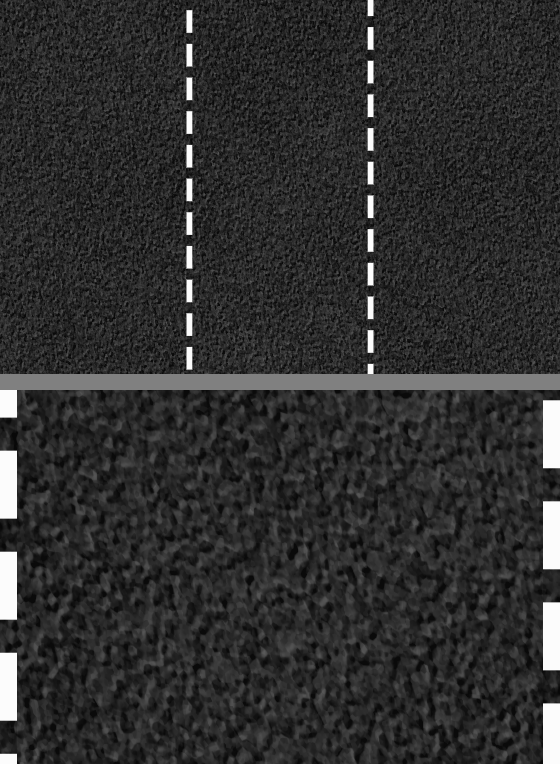
Top, the full canvas; bottom, a detail of the centre.
Write a Shadertoy shader that draws this texture.

```glsl
// Dark asphalt with two vertical dashed white lane lines.

const vec3 ASPHALT_TINT = vec3(1.0);
const vec3 PAINT = vec3(0.99);
const float ASPHALT_TONE = 0.156;

const float LANE_OFFSET = 0.2422;               // line distance from the centre
const vec2 DASH_HALF = vec2(0.0078, 0.0303);    // half width, half length
const float DASH_PERIOD = 0.09005;
const float LEFT_PHASE = 0.0420;                // height of one dash centre
const float RIGHT_PHASE = 0.0869;

vec3 hash3(vec2 cell) {
    vec3 p = fract(cell.xyx * vec3(0.1031, 0.1030, 0.0973));
    p += dot(p, p.yxz + 33.33);
    return fract((p.xxy + p.yxx) * p.zyx);
}

// Cellular noise: random stone shades blended softly by distance.
float stones(vec2 p) {
    vec2 base = floor(p);
    float shade = 0.0;
    float total = 0.0;
    for (int j = -1; j <= 1; j++) {
        for (int i = -1; i <= 1; i++) {
            vec2 cell = base + vec2(i, j);
            vec3 rnd = hash3(cell + 200.0);
            vec2 toStone = cell + rnd.xy - p;
            float weight = exp(-8.0 * dot(toStone, toStone));
            shade += weight * rnd.z;
            total += weight;
        }
    }
    return shade / total;
}

// Broad, faint patches of lighter and darker surface.
float patches(vec2 p) {
    return sin(p.x * 7.0 + 2.0 * sin(p.y * 4.3 + 0.6))
         + 0.7 * sin(p.y * 11.0 + 1.7 * sin(p.x * 6.1 + 1.9))
         + 0.5 * sin(dot(p, vec2(19.0, 14.0)) + 2.4);
}

// Stone grain lit from one side, with finer grit on top.
float asphaltTone(vec2 p) {
    vec2 grain = vec2(p.x * 170.0 + p.y * 25.0, p.y * 130.0);
    float stone = stones(grain);
    float relief = stone - stones(grain + vec2(0.5, -0.5));
    float grit = stones(grain * 1.9 + 57.0) - 0.5;
    float tone = ASPHALT_TONE + 0.11 * (stone - 0.5) + 0.11 * relief + 0.10 * grit;
    return max(tone + 0.006 * patches(p) - 0.008 * (p.y - 0.5), 0.04);
}

float boxDistance(vec2 p, vec2 halfSize) {
    vec2 d = abs(p) - halfSize;
    return length(max(d, 0.0)) + min(max(d.x, d.y), 0.0);
}

float coverage(float dist, float pixel) {
    return clamp(0.5 - dist / pixel, 0.0, 1.0);
}

// Paint coverage of one dashed line.
float dashedLine(vec2 p, float x, float phase, float pixel) {
    float y = mod(p.y - phase + 0.5 * DASH_PERIOD, DASH_PERIOD) - 0.5 * DASH_PERIOD;
    return coverage(boxDistance(vec2(p.x - x, y), DASH_HALF), pixel);
}

void mainImage(out vec4 fragColor, in vec2 fragCoord) {
    float pixel = 1.0 / iResolution.y;
    vec2 p = vec2(fragCoord.x - 0.5 * iResolution.x, fragCoord.y) * pixel;

    // Road surface, slightly darker along the unpainted gaps.
    float strip = coverage(abs(abs(p.x) - LANE_OFFSET) - DASH_HALF.x, pixel);
    vec3 color = ASPHALT_TINT * asphaltTone(p) * (1.0 - 0.2 * strip);

    // Lane lines.
    float paint = max(dashedLine(p, -LANE_OFFSET, LEFT_PHASE, pixel),
                      dashedLine(p, LANE_OFFSET, RIGHT_PHASE, pixel));
    fragColor = vec4(mix(color, PAINT, paint), 1.0);
}
```
